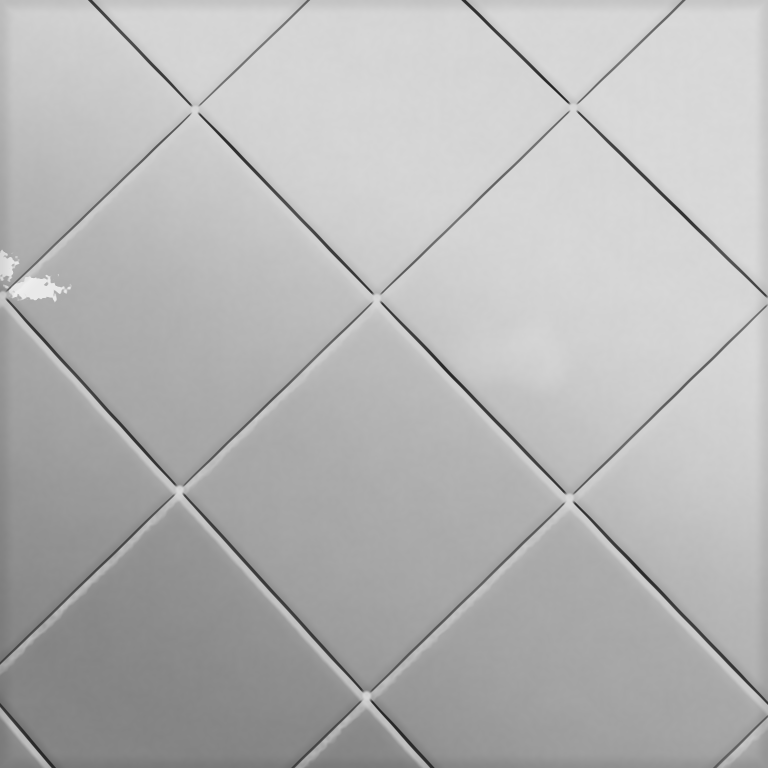
Give the GLSL for this texture, as a WebGL 1 fragment shader.

```glsl
precision highp float;
// Glossy grey ceramic tiles laid diagonally, seen in slight perspective.
// A projective lattice gives tile coordinates; each joint is a dark crease with
// a pale bevel on its lower side, lit by a soft sheen from the upper right.

uniform vec2 u_resolution;

#define CROSSING vec2(0.491, 0.612)   // a joint crossing, lattice origin
#define EDGE_A vec2(0.2435, -0.2526)  // tile edge, down to the right
#define EDGE_B vec2(-0.2565, -0.2487) // tile edge, down to the left
#define PERSPECTIVE vec2(0.029, 0.003)
#define TILE_SIZE 0.354
#define CREASE_WIDTH 0.0019
#define BEVEL_WIDTH 0.0125
#define CREASE_GREY 0.13
#define BEVEL_GREY 0.85
#define TILE_TILT 0.12
#define ROUGHNESS 0.5

vec2 hashGradient(vec2 cell) {
  float angle = 6.2832 * fract(sin(dot(cell, vec2(127.1, 311.7))) * 43758.5);
  return vec2(cos(angle), sin(angle));
}

float gradientNoise(vec2 p) {
  vec2 i = floor(p), f = p - i;
  vec2 w = f * f * f * (f * (f * 6.0 - 15.0) + 10.0);
  float a = dot(hashGradient(i), f);
  float b = dot(hashGradient(i + vec2(1, 0)), f - vec2(1, 0));
  float c = dot(hashGradient(i + vec2(0, 1)), f - vec2(0, 1));
  float d = dot(hashGradient(i + vec2(1, 1)), f - vec2(1, 1));
  return mix(mix(a, b, w.x), mix(c, d, w.x), w.y);
}

// Canvas position to tile units: x grows down right, y grows down left.
vec2 toLattice(vec2 p) {
  vec2 d = p - CROSSING;
  float det = EDGE_A.x * EDGE_B.y - EDGE_B.x * EDGE_A.y;
  vec2 st = vec2(d.x * EDGE_B.y - d.y * EDGE_B.x,
                 d.y * EDGE_A.x - d.x * EDGE_A.y) / det;
  return st / (1.0 + dot(PERSPECTIVE, st));
}

// Grey of the glaze for a height along the light direction.
float sheen(float h) {
  return 0.52 + 0.13 * smoothstep(0.15, 0.55, h) + 0.19 * smoothstep(0.5, 1.0, h);
}

// Ragged bright reflection inside an ellipse.
float glint(vec2 p, vec2 center, vec2 radius) {
  float ragged = 0.6 * gradientNoise(p * vec2(60.0, 110.0)) + 0.5 * gradientNoise(p * 190.0);
  return 1.0 - smoothstep(0.75, 1.0, length((p - center) / radius) + ragged);
}

// Lays one joint over the grey: side is the signed distance to it, positive on
// the bevelled side; along is the distance to the nearest crossing.
float drawJoint(float grey, float side, float along, float depth, float bevel,
                float width, float rough, float pixel) {
  float ends = smoothstep(0.004, 0.011, along);
  float under = smoothstep(-0.001, 0.002, side);

  // Broad rounded edge, then the crisp bevel
  float halo = under * (1.0 - smoothstep(0.004, 0.026, side));
  float rim = under * (1.0 - smoothstep(BEVEL_WIDTH * 0.55, BEVEL_WIDTH, side + rough * 0.006));
  grey += 0.035 * halo * bevel;
  grey = mix(grey, BEVEL_GREY, rim * bevel * (0.62 + rough * 0.6));

  // Shade on the upper tile, then the crease
  grey -= 0.07 * depth * (1.0 - under) * smoothstep(-0.014, 0.0, side);
  float w = width * mix(0.6, 1.0, smoothstep(0.0, 0.08, along));
  float crease = 1.0 - smoothstep(w - pixel * 0.6, w + pixel * 0.8, abs(side));
  return mix(grey, CREASE_GREY, crease * ends * depth);
}

void main() {
  vec2 p = gl_FragCoord.xy / u_resolution;
  float pixel = 1.0 / min(u_resolution.x, u_resolution.y);

  // Lattice, tile offset and signed distances to the joints
  vec2 lattice = toLattice(p);
  vec2 tile = floor(lattice);
  vec2 local = fract(lattice) - 0.5;
  vec2 side = (fract(lattice + 0.5) - 0.5) * TILE_SIZE;
  side += 0.0006 * vec2(gradientNoise(p * 23.0), gradientNoise(p * 23.0 + 40.0));

  // Glaze: sheen, small tone change per tile and faint mottle
  vec2 lit = p - TILE_TILT * (EDGE_A * local.x + EDGE_B * local.y);
  float light = dot(lit, vec2(0.5, 0.9));
  float grey = sheen(light + 0.03 * gradientNoise(p * 5.0));
  grey += 0.008 * hashGradient(tile).x;
  grey += 0.008 * gradientNoise(p * 28.0) + 0.008 * gradientNoise(p * 110.0);

  // Soft reflection and sharp window glints
  vec2 blob = (p - vec2(0.665, 0.535)) / vec2(0.095, 0.05);
  grey += 0.028 * (1.0 - smoothstep(0.4, 1.1, length(blob) + 0.5 * gradientNoise(p * 16.0)));
  float shine = max(glint(p, vec2(0.046, 0.624), vec2(0.04, 0.016)),
                    glint(p, vec2(0.003, 0.654), vec2(0.018, 0.02)));
  grey = mix(grey, 0.94, 0.9 * shine);

  // Joints: rising ones are faint and rough, falling ones dark and clean
  float shaded = 1.0 - smoothstep(0.65, 1.0, light);
  float wear = ROUGHNESS * gradientNoise(p * 130.0) + ROUGHNESS * gradientNoise(p * 45.0);
  float patchy = 0.9 + 0.3 * gradientNoise(p * 9.0);
  grey = drawJoint(grey, side.x, abs(side.y), 0.66 * patchy, 0.75 * shaded,
                   CREASE_WIDTH * 0.75, wear, pixel);
  grey = drawJoint(grey, side.y, abs(side.x), 0.95 * patchy, shaded,
                   CREASE_WIDTH, wear * 0.2, pixel);

  // Grout showing at the crossings
  float grout = 1.0 - smoothstep(0.003, 0.0075, length(side));
  grey = mix(grey, BEVEL_GREY, grout * 0.9);

  // Darkened rim of the canvas
  vec2 border = min(p, 1.0 - p);
  grey *= 1.0 - 0.08 * (1.0 - smoothstep(0.0, 0.02, min(border.x, border.y)));
  gl_FragColor = vec4(vec3(clamp(grey, 0.0, 1.0)), 1.0);
}
```
